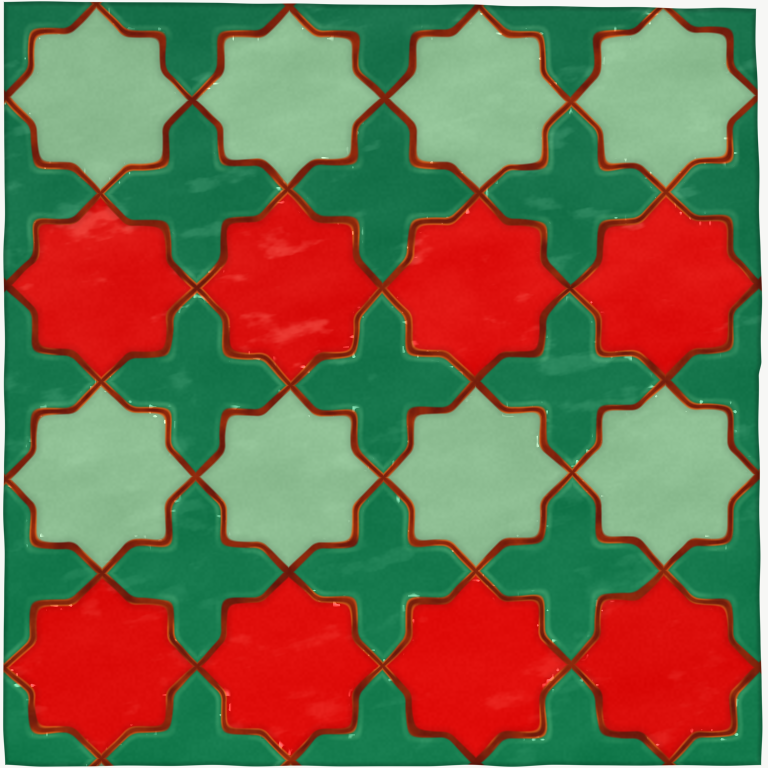
Give the GLSL for this pattern, as a three.js fragment shader.

```glsl
// Glazed tile panel: a 4 by 4 grid of eight-pointed stars touching tip to tip,
// in alternate rows of red and pale green, with dark green crosses between.
// Each star is a square joined to a diamond; noise adds wobble, gloss and worn lines.
varying vec2 vUv;

float hash(vec2 p) {
  vec3 q = fract(vec3(p.xyx) * 0.1031);
  q += dot(q, q.yzx + 33.33);
  return fract((q.x + q.y) * q.z);
}

float noise(vec2 p) {
  vec2 i = floor(p), f = fract(p);
  f = f * f * (3.0 - 2.0 * f);
  return mix(mix(hash(i), hash(i + vec2(1.0, 0.0)), f.x),
             mix(hash(i + vec2(0.0, 1.0)), hash(i + 1.0), f.x), f.y);
}

float fbm(vec2 p) {
  float sum = 0.0, amp = 0.5;
  for (int i = 0; i < 4; i++) {
    sum += amp * noise(p);
    p = p * 2.03 + 17.0;
    amp *= 0.5;
  }
  return sum;
}

float smoothMin(float a, float b, float k) {
  float h = max(k - abs(a - b), 0.0) / k;
  return min(a, b) - 0.25 * h * h * k;
}

// Signed distance to a star whose tips reach the middles of the cell sides
float starDistance(vec2 p) {
  p = abs(p);
  vec2 q = pow(p + 0.0001, vec2(14.0));
  float square = pow(q.x + q.y, 1.0 / 14.0) - 0.352;
  float diamond = (p.x + p.y - 0.5) * 0.7071;
  return smoothMin(square, diamond, 0.025);
}

void main() {
  // Grid coordinates, one unit per star, with hand-made wobble
  vec2 grid = (vUv - vec2(0.0095 - 0.003 * vUv.y, 0.011)) / vec2(0.2455, 0.246);
  vec2 wobble = vec2(noise(grid * 1.3 + 5.0), noise(grid * 1.3 + 41.0)) - 0.5;
  wobble += 0.3 * (vec2(noise(grid * 7.0), noise(grid * 7.0 + 23.0)) - 0.5);
  vec2 p = grid + 0.045 * wobble;
  vec2 cell = floor(p);
  float d = starDistance(fract(p) - 0.5);
  float isPale = mod(cell.y, 2.0);
  float seed = hash(cell + 9.0);

  // Glaze reflections: broad slanted pools and thin bright streaks, stronger higher up
  vec2 slant = vec2(grid.x + 0.4 * grid.y, grid.y - 0.25 * grid.x);
  float pool = fbm(slant * vec2(2.5, 5.0) + seed * 8.0 * step(d, 0.0));
  float streak = smoothstep(0.57, 0.75, fbm(slant * vec2(4.0, 9.0) + 60.0));
  float gloss = mix(0.45, 1.0, smoothstep(0.1, 0.6, vUv.y));

  // Star and ground glazes
  vec3 red = mix(vec3(0.87, 0.025, 0.015), vec3(0.87, 0.07, 0.06), gloss);
  red += vec3(0.06, 0.11, 0.09) * gloss * (pool - 0.45) + vec3(0.06, 0.16, 0.14) * streak * gloss;
  vec3 pale = vec3(0.55, 0.74, 0.57) + 0.09 * (pool - 0.47) + 0.02 * streak;
  vec3 star = mix(red, pale, isPale) * (0.985 + 0.03 * seed);
  vec3 ground = mix(vec3(0.075, 0.48, 0.30), vec3(0.09, 0.44, 0.29), vUv.y);
  ground += 0.06 * (pool - 0.47) + vec3(0.08, 0.07, 0.07) * streak * gloss;

  // Raised rims beside the lines: light catches the ground, stars darken slightly
  float patchy = noise(grid * 9.0 + 3.0);
  ground += vec3(0.13, 0.11, 0.09) * patchy * smoothstep(0.022, 0.0, abs(d - 0.033));
  star *= 1.0 - 0.1 * smoothstep(-0.06, -0.01, d);
  vec3 color = mix(star, ground, smoothstep(-0.005, 0.005, d));

  // Uneven outline: dark brown groove with patches of orange along its edges
  float halfWidth = 0.0135 + 0.007 * noise(grid * 6.0 + 70.0);
  float fringe = smoothstep(0.2, 1.0, abs(d) / halfWidth);
  vec3 line = mix(vec3(0.40, 0.09, 0.045), vec3(0.58, 0.17, 0.05), noise(grid * 14.0));
  line = mix(line, vec3(0.84, 0.37, 0.10), fringe * smoothstep(0.25, 0.8, patchy));
  color = mix(line, color, smoothstep(-0.006, 0.007, abs(d) - halfWidth));

  // Small white glints along the rims and grain over everything
  float glint = smoothstep(0.80, 0.95, noise(grid * 38.0)) * smoothstep(0.45, 0.7, patchy);
  color += 0.4 * glint * smoothstep(0.02, 0.0, abs(abs(d) - 0.024));
  color += 0.018 * (noise(grid * 70.0) - 0.5);

  // Slightly skewed panel on a white backing, with a shaded rim
  float ragged = 0.003 * (noise(vUv * 18.0) - 0.5);
  float right = 0.992 - 0.008 * vUv.y + 0.004 * smoothstep(0.51, 0.53, vUv.y)
              * smoothstep(1.0, 0.6, vUv.y);
  float top = 0.997 - 0.009 * vUv.x * vUv.x;
  vec2 inset = min(vUv - vec2(0.0055, 0.003), vec2(right, top) - vUv);
  float edge = min(inset.x, inset.y) + ragged;
  color *= 0.78 + 0.22 * smoothstep(0.0, 0.008, edge);
  color = mix(vec3(0.97, 0.97, 0.96), color, smoothstep(-0.001, 0.001, edge));

  gl_FragColor = vec4(clamp(color, 0.0, 1.0), 1.0);
}
```
